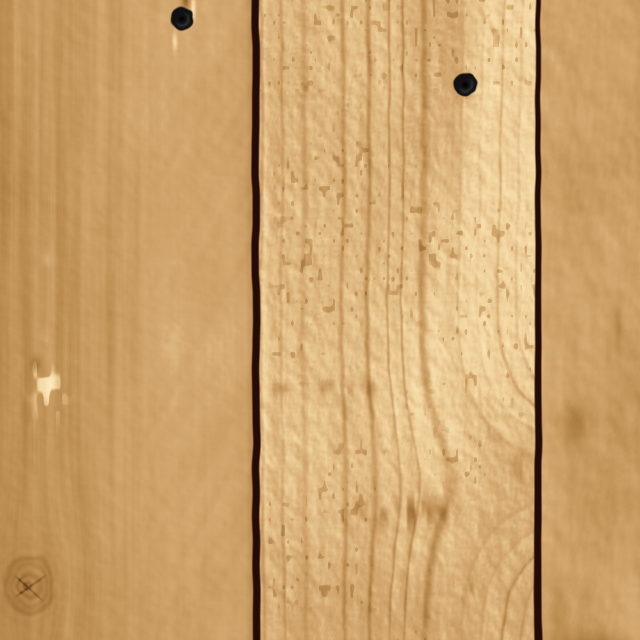
A WebGL 1 fragment shader for this texture:

```glsl
precision highp float;
// Three weathered pine boards with dark gaps, two sunken screws, knots and stains.
// Each board yields a scalar tone (grain + relief + blotches) that a ramp of
// wood colours turns into paint; gaps and screws are laid over it by distance.

uniform vec2 u_resolution;

const vec3 BARK  = vec3(0.40, 0.25, 0.12);
const vec3 UMBER = vec3(0.62, 0.44, 0.22);
const vec3 OCHRE = vec3(0.73, 0.55, 0.32);
const vec3 TAN   = vec3(0.83, 0.66, 0.44);
const vec3 PALE  = vec3(0.94, 0.82, 0.61);
const vec3 GLARE = vec3(1.00, 0.94, 0.77);
const vec3 GAP   = vec3(0.14, 0.045, 0.02);
const vec3 IRON  = vec3(0.07, 0.07, 0.075);

const float GAP_A = 0.400;          // centres of the two gaps
const float GAP_B = 0.841;
const vec2 SCREW_A = vec2(0.284, 0.971);
const vec2 SCREW_B = vec2(0.727, 0.868);
const float SCREW_RADIUS = 0.018;
const vec2 KNOT = vec2(0.045, 0.085);
const float RING_COUNT = 27.0;      // growth lines per canvas width

float hash(vec2 p) {
  return fract(sin(dot(p, vec2(127.1, 311.7))) * 43758.5453);
}

float noise(vec2 p) {
  vec2 i = floor(p), f = fract(p);
  f = f * f * (3.0 - 2.0 * f);
  return mix(mix(hash(i), hash(i + vec2(1, 0)), f.x),
             mix(hash(i + vec2(0, 1)), hash(i + vec2(1, 1)), f.x), f.y);
}

float fbm(vec2 p) {
  float sum = 0.0, amp = 0.5;
  for (int i = 0; i < 4; i++) {
    sum += amp * noise(p);
    p = p * 2.03 + 17.3;
    amp *= 0.5;
  }
  return sum;
}

// Slope of the surface, lit from the upper right
float relief(vec2 p) { return fbm(p) - fbm(p + vec2(0.35, 0.25)); }

float blot(vec2 p, vec2 centre, vec2 size) {
  vec2 d = (p - centre) / size;
  return exp(-dot(d, d));
}

vec3 woodColour(float t) {
  vec3 c = mix(BARK, UMBER, clamp(t + 3.0, 0.0, 1.0));
  c = mix(c, OCHRE, clamp(t + 2.0, 0.0, 1.0));
  c = mix(c, TAN, clamp(t + 1.0, 0.0, 1.0));
  c = mix(c, PALE, clamp(t, 0.0, 1.0));
  return mix(c, GLARE, clamp(t - 1.0, 0.0, 1.0));
}

// Smooth board: fine streaks on the left, slanted saw marks on the right
float leftBoard(vec2 p) {
  vec2 d = p - KNOT;
  float r = length(d * vec2(1.0, 0.85)) + 0.008 * (noise(p * 60.0) - 0.5);
  float grain = p.x - 0.6 * d.x * blot(p, KNOT, vec2(0.07, 0.12));
  float t = -0.75 + 0.55 * smoothstep(0.0, 0.36, p.x) + 1.0 * (fbm(p * vec2(7.0, 4.0)) - 0.47);
  float streak = fbm(vec2(grain * 75.0, p.y * 2.0)) - 0.47;
  t += streak * mix(1.5, 0.45, smoothstep(0.08, 0.28, p.x));
  float saw = noise(vec2((p.x - 0.55 * p.y) * 75.0, (p.y + 0.55 * p.x) * 10.0)) - 0.5;
  t += 0.28 * saw * smoothstep(0.15, 0.3, p.x) + 0.5 * relief(p * 60.0);
  // knots, the large one ringed and cracked
  t -= 1.0 * exp(-r * r / 0.0012) * (0.8 + 0.35 * sin(r * 520.0));
  t -= 0.5 * exp(-pow((r - 0.036) / 0.005, 2.0));
  float crack = min(abs(d.y + 0.9 * d.x + 0.004), abs(d.y - 0.7 * d.x + 0.003));
  t -= 1.0 * exp(-pow(crack / 0.0025, 2.0)) * smoothstep(0.032, 0.018, r);
  t -= 1.2 * blot(p, vec2(0.056, 0.431), vec2(0.008, 0.012));
  t += 0.6 * blot(p, vec2(0.074, 0.594), vec2(0.008, 0.012));
  t += 2.2 * blot(p, vec2(0.075, 0.40), vec2(0.03, 0.05)) * smoothstep(0.6, 0.8, noise(p * vec2(110.0, 40.0)));
  // torn fibres at the screw
  t += 1.6 * blot(p, vec2(0.302, 0.987), vec2(0.004, 0.018)) + 1.3 * blot(p, vec2(0.273, 0.935), vec2(0.004, 0.014));
  return t - 2.2 * blot(p, vec2(0.290, 1.0), vec2(0.006, 0.016)) - 0.5 * smoothstep(0.012, 0.0, GAP_A - 0.006 - p.x);
}

// Rough board: growth lines that sweep to the right edge low down
float middleBoard(vec2 p) {
  float reach = max(p.x - 0.4, 0.0) / 0.3;
  float f = p.x - 0.042 * reach * reach * reach * blot(vec2(0.0, p.y), vec2(0.0, 0.25), vec2(1.0, 0.13));
  f += 0.012 * (noise(p * vec2(5.0, 4.0)) - 0.5) + 0.003 * (noise(p * vec2(20.0, 28.0)) - 0.5);
  float s = f * RING_COUNT + 0.9 * noise(vec2(f * 17.0, 3.0));
  float u = fract(s), depth = hash(vec2(floor(s), 5.0));
  float sunlit = smoothstep(0.70, 0.75, f) * smoothstep(0.2, 0.5, p.y);
  float t = 0.42 + 0.65 * sunlit + 0.45 * blot(p, vec2(0.67, 0.40), vec2(0.10, 0.16));
  t -= 0.4 * smoothstep(0.3, 0.0, p.y) + 0.3 * blot(p, vec2(0.71, 0.93), vec2(0.025, 0.15));
  t += 0.8 * (fbm(p * vec2(9.0, 5.0)) - 0.47) + 0.5 * (fbm(vec2(f * 90.0, p.y * 3.0)) - 0.47);
  t -= (0.3 + 1.0 * depth) * (0.5 + 0.7 * noise(p * vec2(9.0, 14.0))) * (1.0 - 0.45 * sunlit) * exp(-pow((u - 0.5) / 0.095, 2.0));
  t += 0.22 * (smoothstep(0.5, 0.65, u) - u) + 1.5 * relief(p * vec2(80.0, 55.0));
  t -= 1.1 * smoothstep(0.76, 0.9, noise(p * vec2(140.0, 85.0))) * smoothstep(0.35, 0.65, noise(p * 11.0));
  // stains broken up by the fibres
  float ragged = smoothstep(0.25, 0.75, noise(p * vec2(95.0, 22.0)));
  t -= ragged * (2.3 * blot(p, vec2(0.638, 0.20), vec2(0.06, 0.022)) + 1.3 * blot(p, vec2(0.52, 0.394), vec2(0.11, 0.011)));
  t -= ragged * (1.6 * blot(p, vec2(0.735, 0.082), vec2(0.025, 0.015)) + 0.8 * blot(p, vec2(0.82, 0.27), vec2(0.03, 0.03)));
  return t + 0.35 * smoothstep(0.022, 0.012, p.x - GAP_A) - 0.7 * blot(p, SCREW_B, vec2(0.022));
}

// Softly rippled board
float rightBoard(vec2 p) {
  float t = -0.4 + 1.3 * (fbm(p * vec2(8.0, 5.0) + 40.0) - 0.47) + 0.5 * (fbm(vec2(p.x * 70.0, p.y * 4.0)) - 0.47);
  t += 1.1 * relief(p * vec2(45.0, 30.0)) + 0.25 * smoothstep(0.03, 0.0, p.x - GAP_B);
  t -= 0.9 * blot(p, vec2(0.898, 0.336), vec2(0.025, 0.03)) + 0.6 * blot(p, vec2(0.965, 0.49), vec2(0.006, 0.04));
  return t - 1.1 * blot(p, vec2(0.93, -0.01), vec2(0.06, 0.025)) - 0.4 * blot(p, vec2(0.95, 0.22), vec2(0.06, 0.1));
}

vec3 addScrew(vec3 base, vec2 p, vec2 centre, float px) {
  vec2 d = p - centre;
  float r = length(d) + 0.003 * (noise(p * 110.0) - 0.5);
  vec3 metal = IRON + 0.10 * exp(-pow((r - 0.010) / 0.003, 2.0)) * smoothstep(-0.01, 0.012, d.x - d.y);
  metal *= smoothstep(0.0, 0.006, r);
  return mix(base, metal, smoothstep(px, -px, r - SCREW_RADIUS));
}

void main() {
  vec2 p = gl_FragCoord.xy / u_resolution;
  float px = 1.2 / min(u_resolution.x, u_resolution.y);
  float tone = p.x < GAP_A ? leftBoard(p) : p.x < GAP_B ? middleBoard(p) : rightBoard(p);
  vec3 colour = woodColour(tone);
  // gaps with slightly chipped edges
  float wobble = 0.0025 * (noise(vec2(p.x * 20.0, p.y * 26.0)) - 0.5);
  float gapA = abs(p.x - GAP_A + 0.0015 * (p.y - 0.5) + wobble) - 0.0058;
  float gapB = abs(p.x - GAP_B + wobble) - mix(0.0062, 0.0036, p.y);
  colour = mix(colour, GAP, smoothstep(px, -px, min(gapA, gapB)));
  colour = addScrew(colour, p, SCREW_A, px);
  colour = addScrew(colour, p, SCREW_B, px);
  gl_FragColor = vec4(colour, 1.0);
}
```
